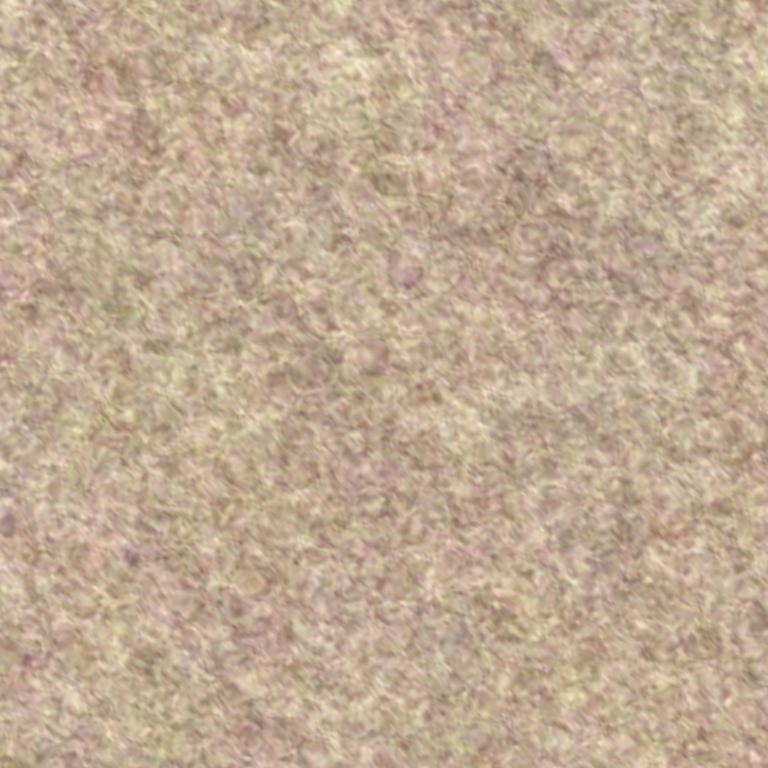
Write a Shadertoy shader that draws this texture.

```glsl
// Fine-grained sandy stone: soft beige specks with mauve and olive tints.
// Rotated, stretched value noise is layered from broad drifts to fine grains;
// one sum drives brightness, two more shift the hue.

const vec3 SAND = vec3(0.751, 0.668, 0.577);
const vec3 LIGHT_AXIS = vec3(0.128, 0.128, 0.122);
const vec3 MAUVE_AXIS = vec3(0.018, -0.026, 0.012);
const vec3 YELLOW_AXIS = vec3(0.006, 0.004, -0.036);
const float STREAK_ANGLE = -0.72;

// Integer hash of a lattice cell, from -1 to 1
float hash(ivec2 cell, uint seed) {
    uint h = uint(cell.x) * 1597u ^ uint(cell.y) * 51749u ^ seed * 7919u;
    h = (h ^ (h >> 16)) * 73244475u;
    h = (h ^ (h >> 15)) * 40503u;
    h = (h ^ (h >> 13)) * 73244475u;
    h ^= h >> 16;
    return float(h & 65535u) / 32767.5 - 1.0;
}

// Smooth value noise, from -1 to 1
float valueNoise(vec2 p, uint seed) {
    ivec2 c = ivec2(floor(p));
    vec2 f = fract(p);
    f = f * f * (3.0 - 2.0 * f);
    float low = mix(hash(c, seed), hash(c + ivec2(1, 0), seed), f.x);
    float high = mix(hash(c + ivec2(0, 1), seed), hash(c + ivec2(1, 1), seed), f.x);
    return mix(low, high, f.y);
}

// Noise whose cells are turned by an angle and drawn out along it
float grain(vec2 uv, float cells, float stretch, float angle, uint seed) {
    float c = cos(angle), s = sin(angle);
    vec2 along = vec2(c * uv.x + s * uv.y, c * uv.y - s * uv.x);
    return valueNoise(along * cells * vec2(1.0 / stretch, 1.0), seed);
}

// Brightness: drifts, clumps, then two sizes of crossing grains
float brightness(vec2 uv) {
    float drift = 0.22 * grain(uv, 9.0, 1.3, STREAK_ANGLE, 1u)
                + 0.28 * grain(uv, 27.0, 1.5, STREAK_ANGLE + 0.5, 2u);
    float clump = 0.46 * grain(uv, 62.0, 1.4, STREAK_ANGLE - 0.2, 3u);
    float speck = 0.66 * grain(uv, 125.0, 1.5, STREAK_ANGLE + 0.15, 4u)
                + 0.42 * grain(uv, 150.0, 1.4, STREAK_ANGLE + 1.1, 5u);
    float fine = 0.50 * grain(uv, 235.0, 1.6, STREAK_ANGLE - 0.1, 6u);
    return drift + clump + speck + fine;
}

// Hue shift: a fine speckle over a broader stain
float tint(vec2 uv, uint seed) {
    return 0.75 * grain(uv, 110.0, 1.4, STREAK_ANGLE + 0.3, seed)
         + 0.50 * grain(uv, 48.0, 1.4, STREAK_ANGLE, seed + 1u)
         + 0.45 * grain(uv, 10.0, 1.2, STREAK_ANGLE - 0.4, seed + 2u);
}

void mainImage(out vec4 fragColor, in vec2 fragCoord) {
    vec2 uv = fragCoord / iResolution.y;

    // A slight bend hides the straight lattice of the noise
    vec2 bend = vec2(valueNoise(uv * 40.0, 20u), valueNoise(uv * 40.0, 21u));
    uv += 0.004 * bend;

    // Dark grains lean mauve, light ones lean to cream
    float light = brightness(uv);
    float mauve = tint(uv, 30u) - 0.25 * light;
    float yellow = tint(uv, 40u);

    vec3 color = SAND + LIGHT_AXIS * light + MAUVE_AXIS * mauve + YELLOW_AXIS * yellow;
    fragColor = vec4(clamp(color, 0.0, 1.0), 1.0);
}
```
